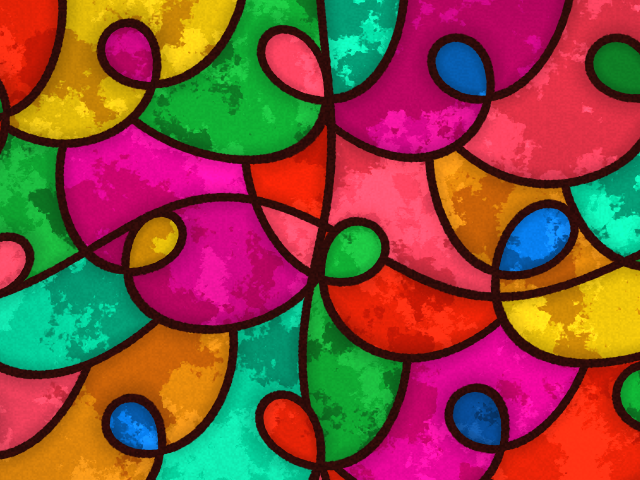
Reproduce this background procedurally as a WebGL 1 fragment shader.

```glsl
precision highp float;
uniform vec2 u_resolution;

#define LINE_HALF_WIDTH 0.0088
#define COLUMNS 5.0
#define SPACING 0.36
#define JITTER 0.08
#define BULGE 0.36
#define NECK 0.2
#define WARP 0.022
#define GRUNGE_SCALE 7.0
#define GRAIN 0.09
#define BLUE_LOOPS 0.7
#define INK vec3(0.18, 0.045, 0.035)

float hash(vec2 p) {
  return fract(sin(dot(p, vec2(127.1, 311.7))) * 43758.5453);
}

float noise(vec2 p) {
  vec2 i = floor(p), f = fract(p);
  f = f * f * (3.0 - 2.0 * f);
  vec2 e = vec2(1.0, 0.0);
  return mix(mix(hash(i), hash(i + e), f.x),
             mix(hash(i + e.yx), hash(i + e.xx), f.x), f.y);
}

// Fractal noise with strong fine octaves, for ragged edges
float grunge(vec2 p) {
  float sum = 0.0, total = 0.0, weight = 1.0;
  for (int i = 0; i < 6; i++) {
    sum += weight * noise(p);
    total += weight;
    weight *= 0.68;
    p = mat2(1.68, 1.26, -1.26, 1.68) * p + 17.3;
  }
  return sum / total;
}

// Paint hues, each with a main and an alternate shade
vec3 paint(float hue, float alternate) {
  if (hue < 0.5) return mix(vec3(0.06, 0.68, 0.2), vec3(0.02, 0.86, 0.64), alternate);
  if (hue < 1.5) return mix(vec3(0.92, 0.03, 0.6), vec3(0.82, 0.03, 0.52), alternate);
  if (hue < 2.5) return mix(vec3(0.94, 0.14, 0.03), vec3(1.0, 0.27, 0.38), alternate);
  if (hue < 3.5) return mix(vec3(0.9, 0.74, 0.04), vec3(0.9, 0.54, 0.05), alternate);
  return mix(vec3(0.03, 0.5, 0.94), vec3(0.03, 0.3, 0.6), alternate);
}

// Looped curve (limacon): x = field, negative in the body,
// y = distance to the curve, z = negative near the inner loop
vec3 loopedCurve(vec2 q, float bulge, float neck) {
  float r = max(length(q), 1e-4);
  float g = r * r - bulge * q.x;
  float field = abs(g) - neck * r;
  vec2 slope = sign(g) * (2.0 * q - vec2(bulge, 0.0)) - neck * q / r;
  return vec3(field, abs(field) / max(length(slope), 1e-3), g);
}

void main() {
  vec2 p = gl_FragCoord.xy / u_resolution.y;
  float aspect = u_resolution.x / u_resolution.y;
  vec2 w = p + WARP * sin(p.yx * vec2(8.0, 6.5) + vec2(0.6, 2.1));

  // Two sweeping lines that swap the shade on each side
  float rise = w.y - 0.48 - 0.09 * sin(5.2 * w.x - 0.9);
  float sway = w.x - 0.5 * aspect - 0.035 * sin(6.6 * w.y + 2.3);
  float sweep = min(abs(rise) / length(vec2(1.0, 0.47 * cos(5.2 * w.x - 0.9))), abs(sway));
  float alternate = step(0.0, rise * sway);

  vec3 color = paint(3.0, alternate);
  float edge = sweep;

  // Overlapping looped shapes, with rows running in alternate directions
  for (int k = 0; k < 20; k++) {
    float row = floor((float(k) + 0.5) / COLUMNS);
    float column = float(k) - row * COLUMNS;
    float side = 1.0 - 2.0 * mod(row, 2.0);
    vec2 id = vec2(column, row) + 3.7;
    vec2 jitter = vec2(hash(id), hash(id + 11.3)) - 0.5;
    float size = 0.88 + 0.26 * hash(id + 23.9);
    float angle = 0.785 + 0.6 * (hash(id + 37.1) - 0.5);

    vec2 node = vec2(0.5 * aspect + side * SPACING * (column - 0.5 * COLUMNS + 0.4),
                     SPACING * (row - 0.86)) + JITTER * jitter;
    vec2 q = w - node;
    q.x *= side;
    vec2 axis = vec2(cos(angle), sin(angle));
    q = vec2(dot(q, axis), dot(q, vec2(-axis.y, axis.x)));
    vec3 curve = loopedCurve(q, BULGE * size, NECK * size);

    float fromLeft = side > 0.0 ? column : COLUMNS - 1.0 - column;
    float hue = mod(fromLeft + 2.0 * row, 4.0);
    if (curve.x < 0.0) {
      color = paint(hue, alternate);
      edge = min(curve.y, sweep);
    } else if (curve.z < 0.0) {
      float pick = hash(id + 51.7);
      bool blue = mod(hue, 2.0) > 0.5 && pick < BLUE_LOOPS;
      color = paint(blue ? 4.0 : mod(hue + 2.0, 4.0), step(0.6, hash(id + 67.3)));
      edge = curve.y;
    } else {
      edge = min(edge, curve.y);
    }
  }

  // Worn paint: dark ragged patches, pale scuffs and fine grain
  float cloud = noise(p * 3.5 + 4.0);
  float dark = smoothstep(0.5, 0.55, grunge(p * GRUNGE_SCALE) + 0.2 * (cloud - 0.55));
  float pale = smoothstep(0.54, 0.6, grunge(p * GRUNGE_SCALE * 1.3 + 40.0));
  float grain = noise(p * 280.0) - 0.5;
  color *= mix(vec3(1.0), vec3(0.86, 0.7, 0.7), dark);
  color = mix(color, color * 1.08 + 0.05, pale * (1.0 - dark));
  color *= (0.92 + 0.14 * cloud) * mix(0.8, 1.0, smoothstep(0.0, 0.045, edge));
  color *= 1.0 + GRAIN * grain;

  // Ink lines with slightly rough edges
  float soft = 0.8 / u_resolution.y;
  float ink = 1.0 - smoothstep(LINE_HALF_WIDTH - soft, LINE_HALF_WIDTH + soft,
                               edge + 0.0015 * grain);
  color = mix(color, INK * (1.0 + 0.5 * grain), ink);
  gl_FragColor = vec4(clamp(color, 0.0, 1.0), 1.0);
}
```
